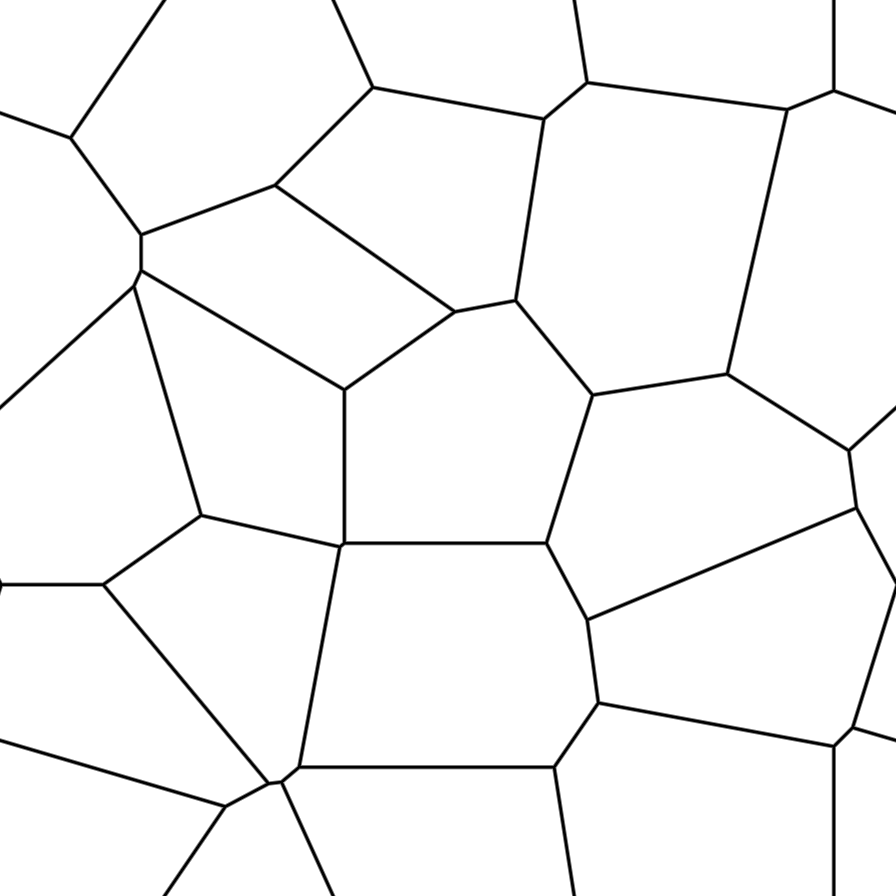
Write a three.js fragment shader that draws this pattern.

```glsl
// Thin black outlines of large, irregular convex cells on a white ground.
varying vec2 vUv;

const float CELLS = 4.0;          // cells across the canvas
const float JITTER_STEPS = 5.0;   // coarse steps give some level and upright edges
const float JITTER_RANGE = 0.74;  // share of a cell a site may wander over
const float LINE_WIDTH = 0.0039;
const float EDGE_SOFTNESS = 0.002;
const vec2 ORIGIN = vec2(0.37, 0.61);
const vec3 PAPER = vec3(1.0);
const vec3 INK = vec3(0.005);

// Two random values from 0 to 1, without sine
vec2 hash22(vec2 p) {
  vec3 q = fract(vec3(p.xyx) * vec3(0.1031, 0.1030, 0.0973));
  q += dot(q, q.yzx + 33.33);
  return fract((q.xx + q.yz) * q.zy);
}

// Site of a grid cell, snapped to coarse steps and repeating over the canvas
vec2 cellSite(vec2 cell, float period, float range) {
  vec2 random = hash22(mod(cell, period) + 17.0);
  vec2 stepped = floor(random * JITTER_STEPS) / (JITTER_STEPS - 1.0);
  return cell + 0.5 + (stepped - 0.5) * range;
}

// Offset from p to the nearest site
vec2 nearestSite(vec2 p, float period, float range) {
  vec2 base = floor(p);
  vec2 nearest = vec2(8.0);
  for (int y = -2; y <= 2; y++) {
    for (int x = -2; x <= 2; x++) {
      vec2 offset = cellSite(base + vec2(x, y), period, range) - p;
      if (dot(offset, offset) < dot(nearest, nearest)) nearest = offset;
    }
  }
  return nearest;
}

// Distance from p to the closest border between two sites
float borderDistance(vec2 p, float period, float range) {
  vec2 base = floor(p);
  vec2 nearest = nearestSite(p, period, range);
  float dist = 8.0;
  for (int y = -2; y <= 2; y++) {
    for (int x = -2; x <= 2; x++) {
      vec2 offset = cellSite(base + vec2(x, y), period, range) - p;
      vec2 gap = offset - nearest;
      if (dot(gap, gap) > 0.001) {
        dist = min(dist, dot(0.5 * (offset + nearest), normalize(gap)));
      }
    }
  }
  return dist;
}

// Coverage of a line of the given width at a distance from its centre
float lineMask(float dist, float width, float softness) {
  return clamp((0.5 * width - dist) / softness + 0.5, 0.0, 1.0);
}

void main() {
  float dist = borderDistance(vUv * CELLS + ORIGIN, CELLS, JITTER_RANGE) / CELLS;
  float line = lineMask(dist, LINE_WIDTH, EDGE_SOFTNESS);
  gl_FragColor = vec4(mix(PAPER, INK, line), 1.0);
}
```
